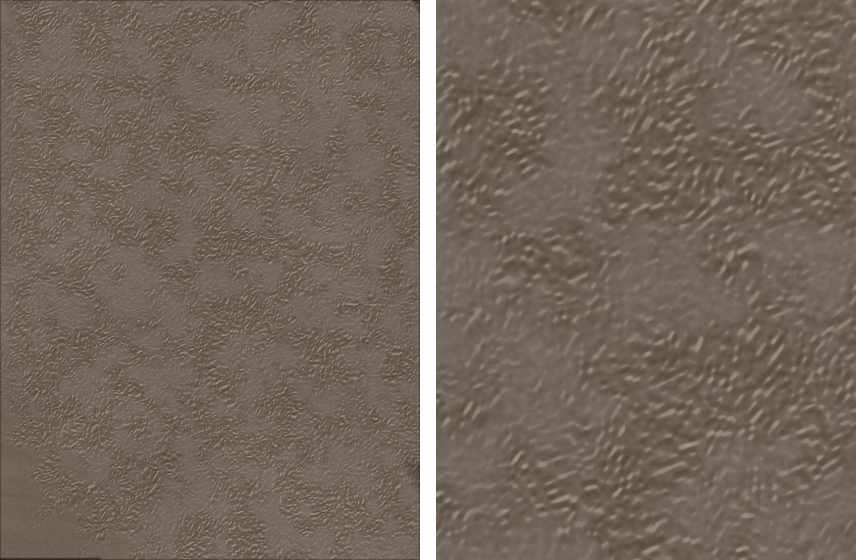
Left: the whole. Right: its middle third, enlarged.
A Shadertoy shader for this texture:

```glsl
// Weathered taupe surface: patches of slanted embossed flecks, a calm lower left corner and worn edges.

float hash(vec2 p) {
    return fract(sin(dot(p, vec2(127.1, 311.7))) * 43758.5453);
}

float valueNoise(vec2 p) {
    vec2 cell = floor(p), f = fract(p);
    f = f * f * (3.0 - 2.0 * f);
    return mix(mix(hash(cell), hash(cell + vec2(1, 0)), f.x),
               mix(hash(cell + vec2(0, 1)), hash(cell + vec2(1, 1)), f.x), f.y);
}

float fbm(vec2 p) {
    float sum = 0.0, weight = 0.5;
    for (int i = 0; i < 4; i++) {
        sum += weight * valueNoise(p);
        p = mat2(1.6, 1.2, -1.2, 1.6) * p + 7.3;
        weight *= 0.5;
    }
    return sum / 0.9375;
}

// Embossed short flecks that lie along the given angle
float fleckRelief(vec2 p, float angle) {
    float c = cos(angle), s = sin(angle);
    vec2 q = mat2(c, -s, s, c) * p * vec2(205.0, 340.0);
    return valueNoise(q) - valueNoise(q + vec2(0.3, 1.0));
}

void mainImage(out vec4 fragColor, in vec2 fragCoord) {
    vec2 p = fragCoord / iResolution.y;
    float width = iResolution.x / iResolution.y;

    // Small rough patches, thinning out towards the lower left
    float patches = fbm(p * 33.0 + 3.0);
    float broad = fbm(p * 7.0 + 40.0);
    float corner = 1.2 * p.x + p.y - 0.25 + 0.4 * (patches - 0.5);
    float worn = smoothstep(-0.08, 0.1, corner);
    float rough = smoothstep(0.3, 0.6, patches + 0.25 * (broad - 0.5));
    rough = mix(0.12, 1.0, worn) * mix(0.32, 1.0, rough) * smoothstep(-0.03, 0.04, p.x);

    // Flecks lit from the upper left; tufts alternate between flat and steep slants
    vec2 bent = p + 0.006 * vec2(valueNoise(p * 42.0), valueNoise(p * 42.0 + 17.0));
    float tuft = smoothstep(0.4, 0.6, valueNoise(p * 48.0 + 60.0));
    float relief = mix(fleckRelief(bent, 0.4), fleckRelief(bent + 3.0, 0.95), tuft);
    float glint = smoothstep(0.15, 0.5, relief);

    // Base tones: grey film on smooth patches, brown in the calm corner
    vec3 color = mix(vec3(0.45, 0.41, 0.368), vec3(0.43, 0.384, 0.339), rough);
    color = mix(vec3(0.432, 0.382, 0.334), color, worn);
    color += 0.04 * (broad - 0.5) - 0.05 * (patches - 0.5) * worn;

    // Faint level streaks in the calm corner
    float streaks = valueNoise(vec2(p.x * 5.0, p.y * 75.0 + p.x * 12.0)) - 0.5;
    color += 0.03 * streaks * (1.0 - worn);

    // Soft shadows, bright glints and fine grain
    color += rough * (0.12 * max(relief, -0.45) + 0.085 * glint * vec3(1.0, 0.98, 0.94));
    color += 0.035 * (valueNoise(p * 410.0) - 0.5);

    // Dark wedge on the right, clipped top corner, lower left strip and thin rim
    float wedge = smoothstep(0.0, 0.02, dot(p - vec2(width - 0.047, 0.182), vec2(0.868, 0.497)));
    wedge *= 1.0 - smoothstep(0.165, 0.185, p.y);
    float clipped = 1.0 - smoothstep(0.012, 0.018, width - p.x + 0.6 * (1.0 - p.y));
    float strip = (1.0 - smoothstep(0.003, 0.005, p.y)) * (1.0 - smoothstep(0.175, 0.185, p.x));
    vec2 border = min(p, vec2(width, 1.0) - p);
    float rim = 1.0 - smoothstep(0.001, 0.003, min(border.x, border.y));
    color *= 1.0 - 0.2 * wedge - 0.3 * clipped;
    color *= (1.0 - 0.4 * strip) * (1.0 - 0.25 * rim);

    fragColor = vec4(color, 1.0);
}
```
